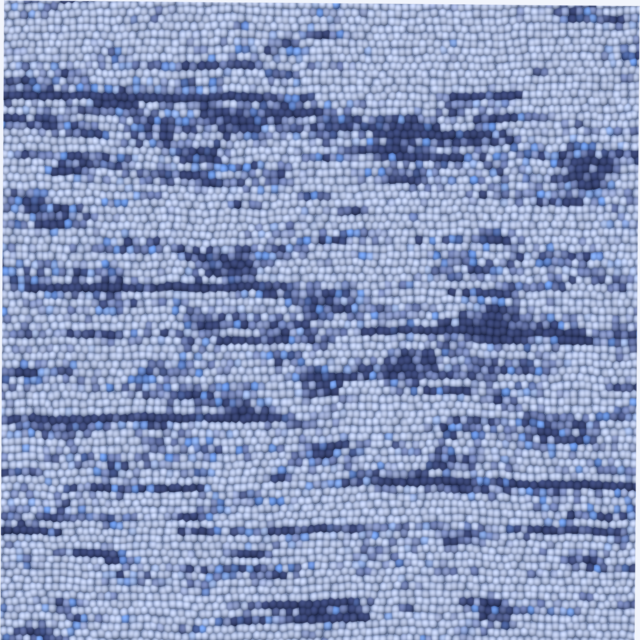
Write a three.js fragment shader that draws this texture.

```glsl
// Looped wool carpet in pale blue with broken navy streaks along its rows.
varying vec2 vUv;

#define LOOPS vec2(90.0, 84.0)
#define JITTER vec2(0.36, 0.28)
#define SOFTNESS 11.0
#define THREAD_SHARE 0.09
#define PALE vec3(0.735, 0.778, 0.890)
#define DUSTY vec3(0.470, 0.525, 0.715)
#define CLEAR_BLUE vec3(0.430, 0.600, 0.890)
#define NAVY vec3(0.235, 0.280, 0.465)
#define LIT vec3(1.09)
#define SHADED vec3(0.58, 0.63, 0.71)
#define BACKDROP vec3(0.95, 0.96, 0.99)

float hash(vec2 p) {
  vec3 q = fract(vec3(p.xyx) * vec3(0.1031, 0.1030, 0.0973));
  q += dot(q, q.yzx + 33.33);
  return fract((q.x + q.y) * q.z);
}

float noise(vec2 p) {
  vec2 cell = floor(p);
  vec2 f = fract(p);
  f = f * f * (3.0 - 2.0 * f);
  float low = mix(hash(cell), hash(cell + vec2(1.0, 0.0)), f.x);
  float high = mix(hash(cell + vec2(0.0, 1.0)), hash(cell + 1.0), f.x);
  return mix(low, high, f.y);
}

// Darkness of one loop: row streaks, clusters, broad bands and solid threads
float loopTone(vec2 id) {
  float streak = noise(vec2(id.x / 6.0, id.y * 0.83) + 11.0);
  float cluster = noise(id / vec2(13.0, 3.0) + 47.0);
  float band = noise(vec2(id.x / 60.0, id.y / 8.0) + 83.0);
  float thread = step(1.0 - THREAD_SHARE, hash(vec2(id.y, 5.0)))
               * smoothstep(0.48, 0.62, noise(vec2(id.x / 11.0, id.y * 7.0) + 29.0));
  return 0.45 * streak + 0.30 * cluster + 0.22 * band
       + 0.28 * hash(id + 19.0) + 0.30 * thread;
}

vec3 loopColor(vec2 id) {
  float tone = loopTone(id);
  vec3 middle = mix(DUSTY, CLEAR_BLUE, smoothstep(0.66, 0.86, hash(id + 71.0)));
  vec3 color = mix(PALE, middle, smoothstep(0.64, 0.79, tone));
  color = mix(color, NAVY, smoothstep(0.78, 0.90, tone));
  return color * (0.95 + 0.10 * hash(id + 131.0));
}

// Blends the nearest loops into soft domes with shaded gaps
vec3 carpet(vec2 uv) {
  vec2 p = uv * LOOPS + 8.0;
  p.y += 1.4 * (noise(uv * vec2(3.0, 4.0)) - 0.5)
       + 0.35 * (noise(uv * vec2(22.0, 12.0) + 7.0) - 0.5);
  float baseRow = floor(p.y);
  vec3 color = vec3(0.0);
  vec2 slope = vec2(0.0);
  float total = 0.0;
  for (int j = -1; j <= 1; j++) {
    float row = baseRow + float(j);
    float x = p.x + hash(vec2(row, 3.0)) + 0.8 * noise(vec2(p.x / 9.0, row * 3.0));
    float baseColumn = floor(x);
    for (int i = -1; i <= 1; i++) {
      vec2 id = vec2(baseColumn + float(i), row);
      vec2 shift = JITTER * (vec2(hash(id + 151.0), hash(id + 211.0)) - 0.5);
      vec2 offset = vec2(x, p.y) - id - 0.5 - shift;
      float weight = exp(-SOFTNESS * dot(offset, offset));
      color += weight * loopColor(id);
      slope += weight * offset;
      total += weight;
    }
  }
  color /= total;
  slope /= total;
  float depth = -log(total) / SOFTNESS;
  float shadow = clamp(depth / 0.40 + 0.06, 0.0, 1.0);
  float light = 1.0 + dot(slope, vec2(-0.08, 0.22));
  return color * mix(LIT, SHADED, shadow) * light;
}

void main() {
  // Slightly skewed outline leaves slivers of backdrop
  float left = vUv.x - 0.006 * vUv.y;
  float right = 1.0 - vUv.x - 0.008 * (1.0 - vUv.y);
  float top = 1.0 - vUv.y - 0.009 * vUv.x;
  float inside = smoothstep(-0.001, 0.002, min(min(left, right), top));
  gl_FragColor = vec4(mix(BACKDROP, carpet(vUv), inside), 1.0);
}
```
